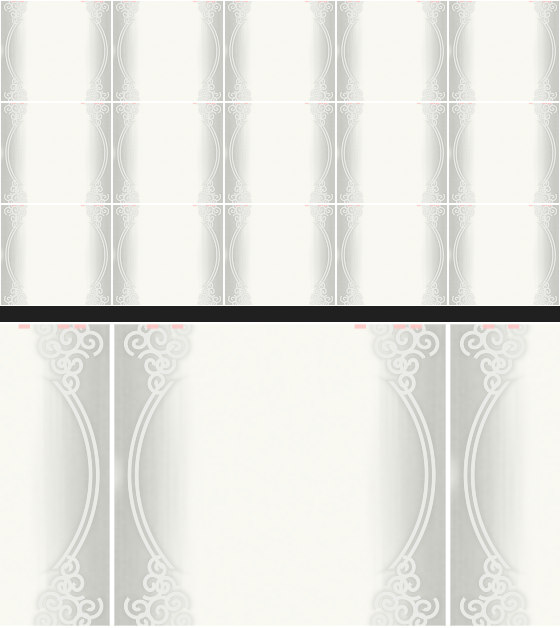
Top: the whole. Bottom: its middle third, enlarged.
This pattern is drawn by a Shadertoy shader. Its source:

```glsl
// Five by three pale panels, each with a twin-line curved frame and scrolled corners.
// Every panel is folded into one quarter, where arcs and volutes are distance fields
// laid as raised strokes over a streaked grey shade; white rules part the panels.

const vec2 REPEATS = vec2(5.0, 3.0);
const vec2 PANEL = vec2(153.6, 140.0);   // panel size in design units
const float PI = 3.14159265;

const vec3 CREAM = vec3(0.975, 0.975, 0.95);
const vec3 GREY = vec3(0.785, 0.785, 0.765);
const vec3 RELIEF = vec3(0.93, 0.93, 0.92);
const vec3 GROOVE = vec3(0.71, 0.71, 0.69);
const vec3 PINK = vec3(1.0, 0.77, 0.76);

float hash(vec2 p) {
    return fract(sin(dot(p, vec2(127.1, 311.7))) * 43758.5453);
}

float valueNoise(vec2 p) {
    vec2 i = floor(p);
    vec2 f = fract(p);
    f = f * f * (3.0 - 2.0 * f);
    float low = mix(hash(i), hash(i + vec2(1.0, 0.0)), f.x);
    float high = mix(hash(i + vec2(0.0, 1.0)), hash(i + vec2(1.0, 1.0)), f.x);
    return mix(low, high, f.y);
}

vec2 rotate(vec2 p, float angle) {
    float c = cos(angle), s = sin(angle);
    return vec2(c * p.x + s * p.y, c * p.y - s * p.x);
}

// Coverage of a band of the given half width
float band(float d, float halfWidth, float soft) {
    return 1.0 - smoothstep(halfWidth - soft, halfWidth + soft, d);
}

// Spiral of three joined half circles
float volute(vec2 p, float radius) {
    if (p.y > 0.0) {
        float r = length(p);
        return min(abs(r - radius), abs(r - 0.3 * radius));
    }
    return abs(length(p + vec2(0.35 * radius, 0.0)) - 0.65 * radius);
}

// Two concentric arcs, cut off where the corner scrolls begin
float frameArcs(vec2 q) {
    float r = length(q - vec2(74.0, 0.5 * PANEL.y));
    float d = min(abs(r - 67.5), abs(r - 64.2));
    return max(d, 28.0 - q.y);
}

// Corner scrolls: centre, radius and turn of each volute
float cornerScrolls(vec2 q, float turn) {
    vec4 scrolls[8] = vec4[8](
        vec4(10.0, 10.0, 5.2, 1.9), vec4(21.0, 8.0, 6.0, 0.4),
        vec4(16.0, 19.0, 5.6, 3.6), vec4(28.0, 11.0, 4.8, 5.3),
        vec4(20.0, 28.0, 4.4, 0.9), vec4(13.0, 2.0, 4.2, 4.2),
        vec4(30.0, 3.0, 4.0, 2.6), vec4(23.0, 19.0, 4.0, 5.8));
    float d = 1e3;
    for (int i = 0; i < 8; i++) {
        vec4 s = scrolls[i];
        d = min(d, volute(rotate(q - s.xy, s.w + turn), s.z));
    }
    return d;
}

// Grey that fades inward from the panel side, reaching furthest at mid height
float sideShade(vec2 q, vec2 p) {
    float reach = mix(33.0, 41.0, sin(PI * p.y / PANEL.y));
    float streak = valueNoise(p * vec2(0.7, 0.025)) - 0.5;
    float shade = 1.0 - smoothstep(4.0, reach, q.x + 5.0 * streak);
    return shade * (0.97 + 0.16 * streak);
}

// Short coloured dashes under the top rule
float topDashes(vec2 p, float soft) {
    float centres[5] = float[5](18.5, 30.0, 113.5, 131.5, 139.0);
    float d = 1e3;
    for (int i = 0; i < 5; i++) {
        d = min(d, abs(p.x - centres[i]) - 2.6);
    }
    return band(max(d, abs(p.y - 1.9) - 1.1), 0.0, soft);
}

void mainImage(out vec4 fragColor, in vec2 fragCoord) {
    vec2 uv = fragCoord / iResolution.xy;
    uv.y = 1.0 - uv.y;
    vec2 p = fract(uv * REPEATS) * PANEL;
    float soft = 0.55 * PANEL.y * REPEATS.y / iResolution.y;

    // Fold sides and ends; the left frame sits slightly further in
    vec2 edge = min(p, PANEL - p);
    bool leftSide = p.x < 0.5 * PANEL.x;
    bool lowerEnd = p.y > 0.5 * PANEL.y;
    vec2 q = edge - vec2(leftSide ? 1.5 : 0.0, 0.0);

    // Shaded ground with a pale smudge on the left side
    float shade = sideShade(q, p);
    vec3 color = mix(CREAM, GREY, shade);
    float smudge = exp(-dot((p - vec2(2.0, 70.0)) / vec2(3.0, 8.0),
                            (p - vec2(2.0, 70.0)) / vec2(3.0, 8.0)));
    color += 0.09 * smudge;
    color += 0.012 * (valueNoise(p * 0.6) - 0.5) * (0.3 + shade);

    // Raised frame and scrolls with a soft groove around them
    float d = min(frameArcs(q), cornerScrolls(q, lowerEnd ? 0.5 : 0.0));
    color = mix(color, GROOVE, 0.34 * exp(-d * d / 5.0));
    color = mix(color, RELIEF, 0.92 * band(d, 0.85, soft));

    // Dashes and white rules between panels
    color = mix(color, PINK, 0.85 * topDashes(p, soft));
    color = mix(color, vec3(1.0), band(min(edge.x, edge.y), 1.1, 0.7 * soft));
    fragColor = vec4(color, 1.0);
}
```
